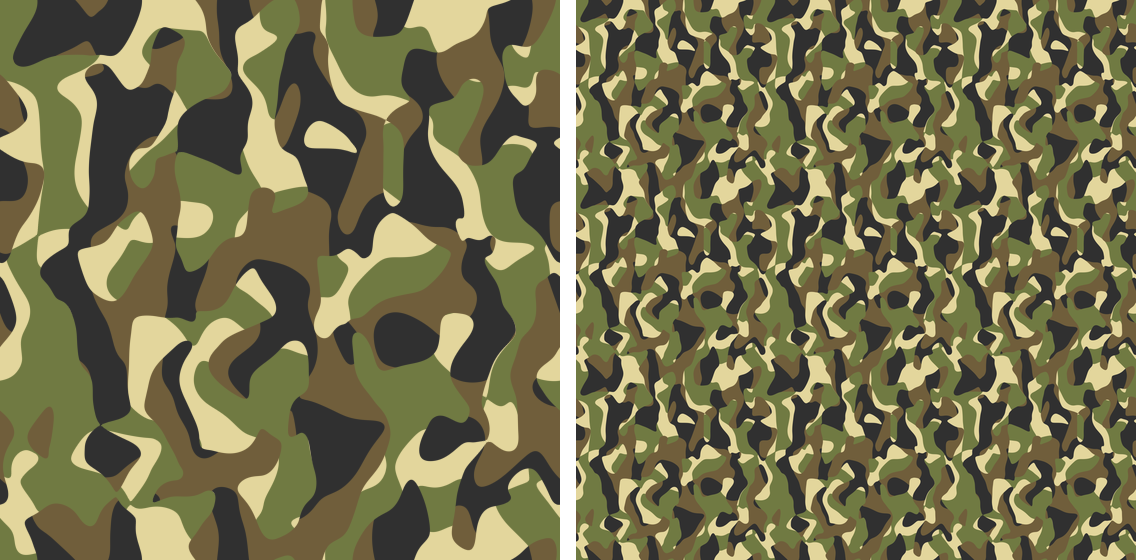
Left, the tile; right, the same tile 3 across and 3 down.
This pattern is drawn by a WebGL 2 fragment shader. Its source:

```glsl
#version 300 es
precision highp float;
precision highp int;
// Seamless four-colour woodland camouflage made of smooth, interlocking blobs.

uniform vec2 u_resolution;
out vec4 outColor;

// Palette
const vec3 CREAM = vec3(0.89, 0.84, 0.61);
const vec3 GREEN = vec3(0.44, 0.48, 0.26);
const vec3 BROWN = vec3(0.44, 0.37, 0.23);
const vec3 BLACK = vec3(0.19, 0.19, 0.19);

// Noise cells per tile: odd counts keep the half-tile shift off the lattice
const vec2 REGION_CELLS = vec2(11.0, 9.0);  // light pair against dark pair
const vec2 SPLIT_CELLS  = vec2(9.0, 7.0);   // the two colours inside a pair
const vec2 WARP_CELLS   = vec2(7.0, 7.0);
const float WARP_AMOUNT = 0.045;            // bend of the outlines, in tiles
const float EDGE_WIDTH  = 0.0013;           // half width of an edge, in tiles
const float TAU = 6.2831853;

// Integer hash (PCG) of a lattice point and seed, giving a unit gradient
vec2 latticeGradient(vec2 cell, vec2 cells, uint seed) {
    uvec3 v = uvec3(uvec2(mod(cell, cells)), seed);
    v = v * 1664525u + 1013904223u;
    v.x += v.y * v.z; v.y += v.z * v.x; v.z += v.x * v.y;
    v ^= v >> 16u;
    v.x += v.y * v.z;
    float angle = float(v.x >> 8u) * exp2(-24.0) * TAU;
    return vec2(cos(angle), sin(angle));
}

// Gradient noise that wraps once per tile
float wrappedNoise(vec2 uv, vec2 cells, uint seed) {
    vec2 p = uv * cells;
    vec2 i = floor(p);
    vec2 f = p - i;
    vec2 s = f * f * f * (f * (f * 6.0 - 15.0) + 10.0);
    vec2 e = vec2(1.0, 0.0);
    float a = dot(latticeGradient(i, cells, seed), f);
    float b = dot(latticeGradient(i + e.xy, cells, seed), f - e.xy);
    float c = dot(latticeGradient(i + e.yx, cells, seed), f - e.yx);
    float d = dot(latticeGradient(i + e.xx, cells, seed), f - e.xx);
    return mix(mix(a, b, s.x), mix(c, d, s.x), s.y);
}

// Changes sign when shifted by half a tile, so both signs share the area evenly
float balancedField(vec2 uv, vec2 cells, uint seed) {
    return wrappedNoise(uv, cells, seed) - wrappedNoise(uv + 0.5, cells, seed);
}

// Smoothed step at the zero line of a field, with an even edge width
float coverage(float field) {
    float slope = length(vec2(dFdx(field), dFdy(field)));
    float halfWidth = max(EDGE_WIDTH * u_resolution.y, 0.6);
    float w = max(slope * halfWidth, 1e-5);
    return smoothstep(-w, w, field);
}

void main() {
    vec2 uv = gl_FragCoord.xy / u_resolution;

    // Bend the domain for lumpy outlines
    vec2 warp = vec2(balancedField(uv, WARP_CELLS, 11u),
                     balancedField(uv, WARP_CELLS, 12u));
    vec2 p = uv + WARP_AMOUNT * warp;

    // One field parts light from dark, two more split each pair;
    // the offsets keep the three lattices apart
    float dark  = coverage(balancedField(p, REGION_CELLS, 1u));
    float green = coverage(balancedField(p + vec2(0.031, 0.047), SPLIT_CELLS, 2u));
    float brown = coverage(balancedField(p + vec2(0.073, 0.019), SPLIT_CELLS, 3u));

    vec3 lightPair = mix(CREAM, GREEN, green);
    vec3 darkPair = mix(BLACK, BROWN, brown);
    outColor = vec4(mix(lightPair, darkPair, dark), 1.0);
}
```
